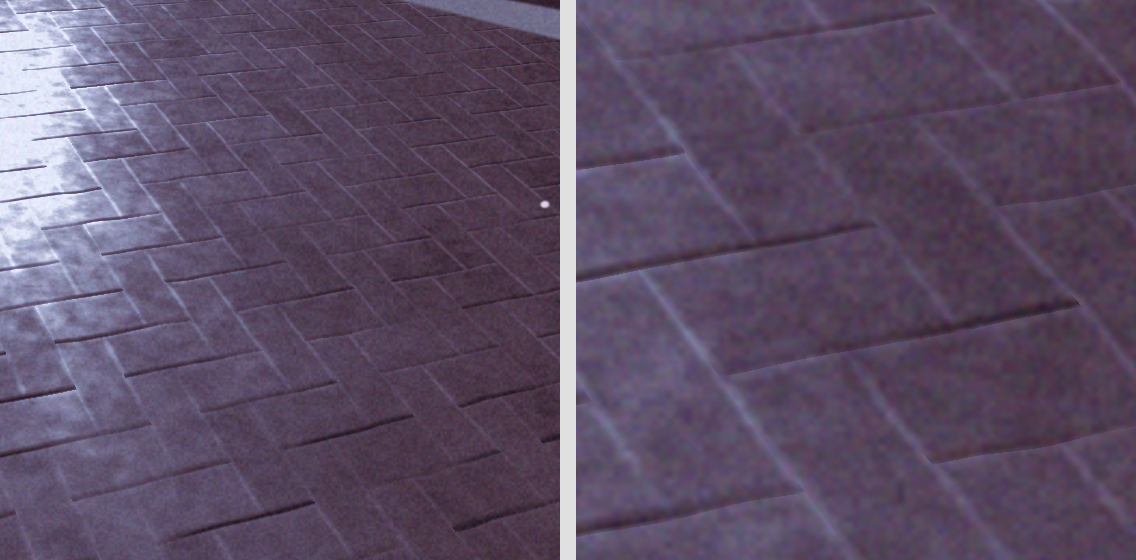
Left: the whole. Right: its middle third, enlarged.
A Shadertoy shader for this texture:

```glsl
// Herringbone brick paving seen at a slant, with cool glare from the left.
// A projective map lays the canvas onto a brick grid; joints, shadows, wear
// and glare add up to one tone value, which a colour ramp turns into paint.

const vec3 RAMP[7] = vec3[7](
    vec3(0.12, 0.08, 0.13), vec3(0.28, 0.21, 0.28), vec3(0.34, 0.28, 0.38),
    vec3(0.41, 0.37, 0.49), vec3(0.52, 0.52, 0.66), vec3(0.67, 0.69, 0.82),
    vec3(0.89, 0.91, 0.98));
const vec3 KERB = vec3(0.44, 0.43, 0.54);
const vec3 BEYOND = vec3(0.20, 0.13, 0.18);
const vec3 SPECK = vec3(0.86, 0.82, 0.92);

float hash(vec2 p) {
    vec3 q = fract(p.xyx * vec3(0.1031, 0.1030, 0.0973));
    q += dot(q, q.yzx + 33.33);
    return fract((q.x + q.y) * q.z);
}

float noise(vec2 p) {
    vec2 i = floor(p), f = fract(p);
    f = f * f * (3.0 - 2.0 * f);
    return mix(mix(hash(i), hash(i + vec2(1, 0)), f.x),
               mix(hash(i + vec2(0, 1)), hash(i + vec2(1, 1)), f.x), f.y);
}

float fbm(vec2 p) {
    float sum = 0.0, weight = 0.5;
    for (int k = 0; k < 4; k++) {
        sum += weight * noise(p);
        p = mat2(1.6, 1.2, -1.2, 1.6) * p + 7.3;
        weight *= 0.5;
    }
    return sum / 0.9375;
}

vec3 rampColour(float tone) {
    tone = clamp(tone, 0.0, 5.999);
    int k = int(tone);
    return mix(RAMP[k], RAMP[k + 1], fract(tone));
}

// Canvas position (y down) to brick grid; one unit is a brick width.
vec2 toGround(vec2 s) {
    float depth = s.y + 0.9505 - 0.12 * s.x;
    return vec2(16.6 * s.x - 8.5 * s.y + 3.613,
                3.6 * s.x + 19.3 * s.y - 12.266) / depth;
}

// Finds the 2:1 brick that holds g: its corner, and its size.
void herringbone(vec2 g, out vec2 corner, out vec2 size) {
    corner = floor(g);
    float k = mod(corner.x - corner.y, 4.0);
    bool lying = k > 0.5 && k < 2.5;
    size = lying ? vec2(2, 1) : vec2(1, 2);
    if (lying && k > 1.5) corner.x -= 1.0;
    if (!lying && k > 1.5) corner.y -= 1.0;
}

// Wide haze plus a bright core, both broken up by the rough, tilted faces.
float glareTone(vec2 s, float rough, float tilt) {
    float haze = exp(-s.x * s.x / 0.15 - pow(s.y - 0.38, 2.0) / 0.34);
    float core = exp(-s.x * s.x / 0.032 - pow(s.y - 0.17, 2.0) / 0.1);
    return 2.1 * haze * (0.5 + 0.8 * rough + 0.3 * tilt)
         + 2.9 * core * (0.65 + 0.5 * rough + 0.3 * tilt);
}

float brickTone(vec2 s, vec2 ground) {
    vec2 wobble = vec2(noise(ground * 1.7), noise(ground * 1.7 + 40.0)) - 0.5;
    vec2 g = ground + 0.05 * wobble;
    vec2 corner, size;
    herringbone(g, corner, size);
    vec2 p = g - corner;
    float sideGap = min(p.x, size.x - p.x);
    float bottomGap = size.y - p.y;
    float nearness = smoothstep(0.3, 0.85, s.y);

    // Face: brick variation, mottling and glare on the rough surface.
    float rough = fbm(g * vec2(3.0, 4.0));
    float tilt = hash(corner + 50.0);
    float tone = 1.5 + 0.3 * (tilt - 0.5);
    tone += 0.8 * (rough - 0.5) + 0.9 * (fbm(g * 0.6 + 9.0) - 0.5);
    tone += glareTone(s, rough, tilt) - 0.4 * smoothstep(0.4, 0.95, s.x);

    // Pale joints, worn away in places and fainter nearby.
    float wear = smoothstep(0.2, 0.7, noise(g * 0.9 + 20.0));
    float side = 1.0 - smoothstep(0.0, 0.1, sideGap);
    float top = 1.0 - smoothstep(0.0, 0.11, p.y);
    tone += mix(0.5, 1.2, wear) * (1.0 - 0.4 * nearness) * max(side, 0.75 * top);

    // Shadow along the lower edge of each brick, deepest nearby.
    float shade = smoothstep(-0.01, 0.035, bottomGap)
                * (1.0 - smoothstep(0.04, 0.13 + 0.02 * nearness, bottomGap));
    float strength = smoothstep(0.25, 0.75, noise(g * 0.75 + 70.0));
    strength = mix(0.25, 1.0, max(strength, 0.6 * exp(-6.0 * s.x)));
    return mix(tone, 0.25, shade * (0.6 + 0.4 * nearness) * strength);
}

void mainImage(out vec4 fragColor, in vec2 fragCoord) {
    vec2 s = fragCoord / iResolution.xy;
    s.y = 1.0 - s.y;
    float pixel = 1.5 / iResolution.y;
    vec3 colour = rampColour(brickTone(s, toGround(s)));

    // Warmer paving far from the glare.
    colour *= mix(vec3(1), vec3(1.03, 0.98, 0.97), smoothstep(0.4, 1.0, s.x));

    // Kerb across the far right corner.
    float kerbEdge = 0.25 * (s.x - 0.71) - s.y;
    float farEdge = 0.19 * (s.x - 0.9) - s.y;
    colour = mix(colour, KERB, smoothstep(-pixel, pixel + 0.003, kerbEdge));
    colour = mix(colour, BEYOND, smoothstep(-pixel, pixel + 0.003, farEdge));

    // Small pale scrap on the paving.
    float scrap = length((s - vec2(0.973, 0.365)) * vec2(0.8, 1.0));
    colour = mix(colour, SPECK, 1.0 - smoothstep(0.003, 0.009, scrap));

    // Fine coloured grain.
    vec2 grainAt = s * 260.0;
    vec3 grain = vec3(noise(grainAt), noise(grainAt + 311.0), noise(grainAt + 577.0)) - 0.5;
    colour += 0.055 * grain + 0.045 * (noise(s * 190.0 + 90.0) - 0.5);
    fragColor = vec4(clamp(colour, 0.0, 1.0), 1.0);
}
```
